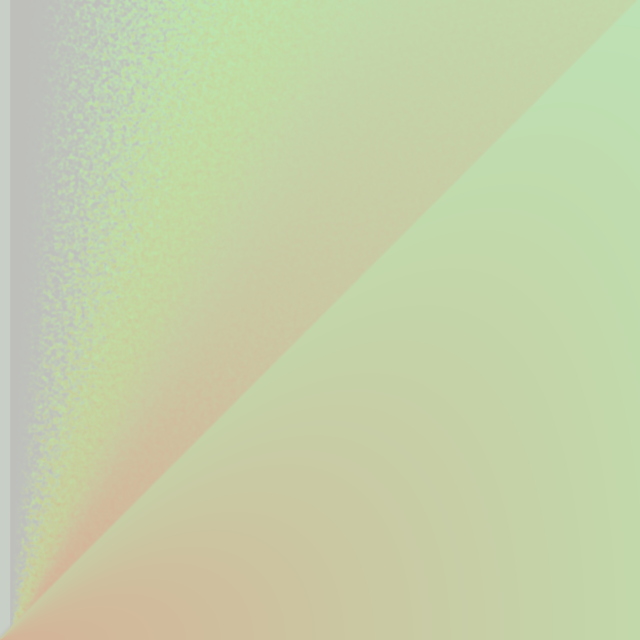
Write a three.js fragment shader that draws this background.

```glsl
varying vec2 vUv;

const vec3 CLAY = vec3(0.84, 0.69, 0.59);
const vec3 SAND = vec3(0.79, 0.785, 0.64);
const vec3 LEAF = vec3(0.76, 0.85, 0.67);
const vec3 MINT = vec3(0.74, 0.885, 0.71);
const vec3 ASH = vec3(0.745, 0.75, 0.735);
const vec3 PALE_STRIP = vec3(0.785, 0.81, 0.78);
const vec3 LIME_TINT = vec3(-0.003, 0.012, -0.03);

const float STRIP_WIDTH = 0.016;
const float STRIP_FOOT = 0.012;
const float DIAGONAL_OFFSET = 0.004;
const float EDGE_SOFTNESS = 0.003;
const float GRAIN_SCALE = 95.0;
const float GRAIN_SPREAD = 0.2;
const float GRAIN_HUE = 0.3;
const float FINE_GRAIN = 0.09;
const mat2 GRAIN_TURN = mat2(1.38, 1.16, -1.16, 1.38);

vec2 hashGradient(vec2 cell) {
  vec2 k = vec2(dot(cell, vec2(127.1, 311.7)), dot(cell, vec2(269.5, 183.3)));
  return 2.0 * fract(sin(k) * 43758.5) - 1.0;
}

float gradientNoise(vec2 p) {
  vec2 i = floor(p);
  vec2 f = p - i;
  vec2 w = f * f * f * (f * (f * 6.0 - 15.0) + 10.0);
  vec2 e = vec2(0.0, 1.0);
  float a = dot(hashGradient(i), f);
  float b = dot(hashGradient(i + e.yx), f - e.yx);
  float c = dot(hashGradient(i + e.xy), f - e.xy);
  float d = dot(hashGradient(i + e.yy), f - e.yy);
  return mix(mix(a, b, w.x), mix(c, d, w.x), w.y);
}

// Turned octaves hide the lattice
float grain(vec2 p) {
  return 1.2 * gradientNoise(p) + 1.2 * gradientNoise(GRAIN_TURN * p + 17.3);
}

// Warm to cool ramp: 0 clay, 0.5 sand, 1 leaf, 1.3 mint
vec3 ramp(float h) {
  vec3 color = mix(CLAY, SAND, clamp(h / 0.5, 0.0, 1.0));
  color = mix(color, LEAF, clamp((h - 0.5) / 0.5, 0.0, 1.0));
  return mix(color, MINT, clamp((h - 1.0) / 0.3, 0.0, 1.0));
}

// Smooth sheet below the diagonal
vec3 lowerSheet(vec2 p) {
  float rise = clamp(p.y / max(p.x, 0.001), 0.0, 1.0);
  float floorHue = 0.08 + p.x * (0.5 + 0.4 * p.x);
  float ridgeHue = 0.5 + p.x * (0.9 - 0.12 * p.x);
  return ramp(mix(floorHue, ridgeHue, rise * rise));
}

// Grainy fan above the diagonal
vec3 upperFan(vec2 p) {
  float slope = max(p.x - STRIP_WIDTH, 0.0) / max(p.y, 0.001);
  float coarse = smoothstep(0.01, 0.14, slope) * (1.0 - smoothstep(0.2, 0.65, slope));
  float spread = grain(p * GRAIN_SCALE);
  float tone = grain(GRAIN_TURN * p * 0.6 * GRAIN_SCALE + 53.7);

  float fan = slope + GRAIN_SPREAD * coarse * spread;
  float hue = 0.03 + 0.9 * p.y;
  hue += mix(0.5, 0.2, p.y) * (1.0 - smoothstep(0.3, 0.75, fan));
  hue += 0.2 * (1.0 - smoothstep(0.12, 0.36, fan));
  hue += (FINE_GRAIN + GRAIN_HUE * coarse) * tone;

  float lime = smoothstep(0.15, 0.36, fan) * (1.0 - smoothstep(0.38, 0.62, fan));
  vec3 color = ramp(hue) + LIME_TINT * lime;
  float ash = 1.0 - smoothstep(0.02, 0.32, fan);
  return mix(color, ASH, ash);
}

void main() {
  vec2 p = vUv;

  // Two sheets meeting along the diagonal
  float side = (p.y - p.x - DIAGONAL_OFFSET) * 0.7071;
  float above = smoothstep(-EDGE_SOFTNESS, EDGE_SOFTNESS, side);
  vec3 color = mix(lowerSheet(p), upperFan(p), above);

  // Pale strip on the left
  float strip = 1.0 - smoothstep(-0.001, 0.001, p.x - STRIP_WIDTH);
  strip *= smoothstep(0.0, STRIP_FOOT, p.y - p.x);
  color = mix(color, PALE_STRIP, strip);

  gl_FragColor = vec4(color, 1.0);
}
```
